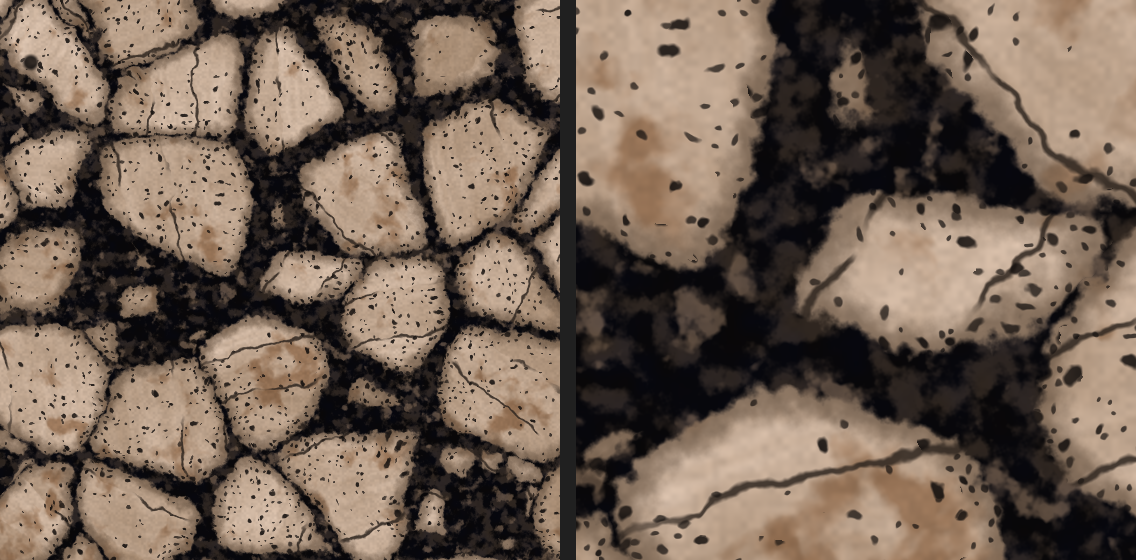
Left, the full canvas; right, a detail of the centre.
This texture is drawn by a WebGL 1 fragment shader. Its source:

```glsl
precision highp float;
// Thin section of rock: pale tan mineral grains, cracked and speckled, in a dark matrix.
uniform vec2 u_resolution;

const float GRAINS = 5.2;      // large grains across the canvas
const float FRAGMENTS = 14.0;  // small fragments across the canvas
const vec3 BLACK = vec3(0.035, 0.028, 0.03);
const vec3 UMBER = vec3(0.18, 0.145, 0.12);
const vec3 BROWN = vec3(0.42, 0.34, 0.27);
const vec3 TAN = vec3(0.66, 0.555, 0.46);
const vec3 PALE = vec3(0.83, 0.735, 0.655);

float hash(vec2 p) {
  return fract(sin(dot(p, vec2(127.1, 311.7))) * 43758.5453);
}

vec2 hash2(vec2 p) {
  return vec2(hash(p), hash(p + 57.3));
}

float noise(vec2 p) {
  vec2 i = floor(p), f = fract(p);
  f = f * f * (3.0 - 2.0 * f);
  return mix(mix(hash(i), hash(i + vec2(1, 0)), f.x),
             mix(hash(i + vec2(0, 1)), hash(i + vec2(1, 1)), f.x), f.y);
}

float fbm(vec2 p) {
  float sum = 0.0, gain = 0.533;
  for (int i = 0; i < 4; i++) {
    sum += gain * noise(p);
    p = mat2(1.6, 1.2, -1.2, 1.6) * p + 7.1;
    gain *= 0.5;
  }
  return sum;
}

vec2 seed(vec2 cell) {
  return cell + 0.5 + 0.85 * (hash2(cell) - 0.5);
}

float weight(vec2 cell) {
  return 0.38 * hash(cell + 19.7);
}

// Weighted Voronoi cell: x = distance to the rounded border, yz = cell id.
vec3 grainCell(vec2 p) {
  vec2 base = floor(p), id = base;
  float nearest = 100.0;
  for (int j = -2; j <= 2; j++) for (int i = -2; i <= 2; i++) {
    vec2 cell = base + vec2(i, j), d = seed(cell) - p;
    float power = dot(d, d) - weight(cell);
    if (power < nearest) { nearest = power; id = cell; }
  }
  float sum = 0.0;
  vec2 center = seed(id);
  for (int j = -2; j <= 2; j++) for (int i = -2; i <= 2; i++) {
    vec2 cell = base + vec2(i, j), s = seed(cell), d = s - p;
    if (distance(cell, id) > 0.5) {
      float border = (dot(d, d) - weight(cell) - nearest) / (2.0 * max(distance(s, center), 0.05));
      sum += exp(-18.0 * border);
    }
  }
  return vec3(-log(sum + 1e-6) / 18.0, id);
}

// Scattered soft round dots, one at most per cell.
float specks(vec2 p, float density, float radius) {
  vec2 cell = floor(p);
  vec2 center = 0.3 + 0.4 * hash2(cell + 3.7);
  float r = radius * (0.5 + 0.5 * hash(cell + 8.1));
  float dotMask = 1.0 - smoothstep(r * 0.6, r * 1.2, distance(fract(p), center));
  return dotMask * step(hash(cell + 31.4), density);
}

// Grain surface with twin bands, cleavage streaks, stains and cracks.
vec3 grainColor(vec2 p, vec2 id, float edge) {
  float angle = 6.2832 * hash(id + 5.5);
  float c = cos(angle), s = sin(angle);
  vec2 q = mat2(c, -s, s, c) * (p - seed(id));
  float lane = q.y * 2.3 + hash(id + 2.2) + 0.16 * (fbm(q * 4.0 + id) - 0.5);
  float index = floor(lane), f = fract(lane);
  float band = mix(hash(id + index * 3.1), hash(id + (index + 1.0) * 3.1), smoothstep(0.48, 0.52, f));
  float streak = noise(vec2(q.x * 2.0, q.y * 22.0) + id * 9.0);
  float tone = 0.55 + 0.6 * (hash(id + 41.0) - 0.5) + 0.4 * (band - 0.5)
             + 0.3 * (streak - 0.5) + 0.9 * (fbm(p * 2.5) - 0.5);
  vec3 color = mix(TAN, PALE, clamp(tone, -0.2, 1.15));
  float stain = smoothstep(0.58, 0.8, fbm(p * 4.0 + 33.0));
  color = mix(color, color * vec3(0.78, 0.69, 0.6), stain);
  color = mix(BROWN, color, 0.3 + 0.7 * smoothstep(0.02, 0.13, edge));
  float line = 1.0 - smoothstep(0.004, 0.02, abs(f - 0.5) / 2.3);
  float crack = line * step(0.5, hash(id + index * 1.7)) * smoothstep(0.25, 0.55, noise(q * 5.0 + id));
  return mix(color, UMBER, 0.85 * crack);
}

vec3 matrixColor(vec2 uv) {
  float mottle = fbm(uv * 70.0);
  vec3 color = mix(BLACK, UMBER, smoothstep(0.42, 0.68, mottle));
  color = mix(color, BROWN, 0.8 * smoothstep(0.6, 0.78, fbm(uv * 55.0 + 17.0)));
  return color + vec3(-0.01, 0.0, 0.025) * noise(uv * 80.0);
}

void main() {
  vec2 uv = gl_FragCoord.xy / min(u_resolution.x, u_resolution.y);
  vec2 warp = vec2(fbm(uv * 9.0), fbm(uv * 9.0 + 50.0)) - 0.5;
  vec2 ragged = vec2(fbm(uv * 55.0), fbm(uv * 55.0 + 80.0)) - 0.5;
  vec2 p = uv + 0.05 * warp + 0.012 * ragged;

  // Some large cells are voids that hold small fragments.
  vec3 large = grainCell(p * GRAINS);
  vec3 small = grainCell(p * FRAGMENTS + 40.0);
  float isVoid = step(hash(large.yz + 71.0), 0.13);
  float fragment = small.x * GRAINS / FRAGMENTS - 0.02 - step(hash(small.yz + 6.0), 0.5);
  float seam = 0.005 + 0.1 * smoothstep(0.25, 0.8, noise(uv * 6.0 + 12.0));
  float edge = mix(large.x, min(large.x, fragment), isVoid) - seam * (1.0 - 0.5 * isVoid);
  edge += 0.07 * (fbm(uv * 100.0) - 0.5);

  vec3 color = grainColor(p * GRAINS, large.yz, edge);

  // Inclusions crowd near the rims; a few are large round bubbles.
  float crowd = noise(uv * 10.0 + 4.0) * (0.35 + 0.55 * (1.0 - smoothstep(0.0, 0.2, edge)));
  float dots = max(specks(p * 48.0, crowd, 0.25), 0.8 * specks(p * 85.0 + 9.0, crowd, 0.28));
  dots = max(dots, specks(uv * 6.0 + 2.0, 0.16, 0.12));
  color = mix(color, mix(BLACK, UMBER, 0.7 * noise(uv * 90.0)), 0.88 * dots);

  color = mix(matrixColor(uv), color, smoothstep(-0.014, 0.022, edge));
  color *= 1.0 + 0.09 * (noise(uv * 240.0) - 0.5);
  gl_FragColor = vec4(color, 1.0);
}
```
